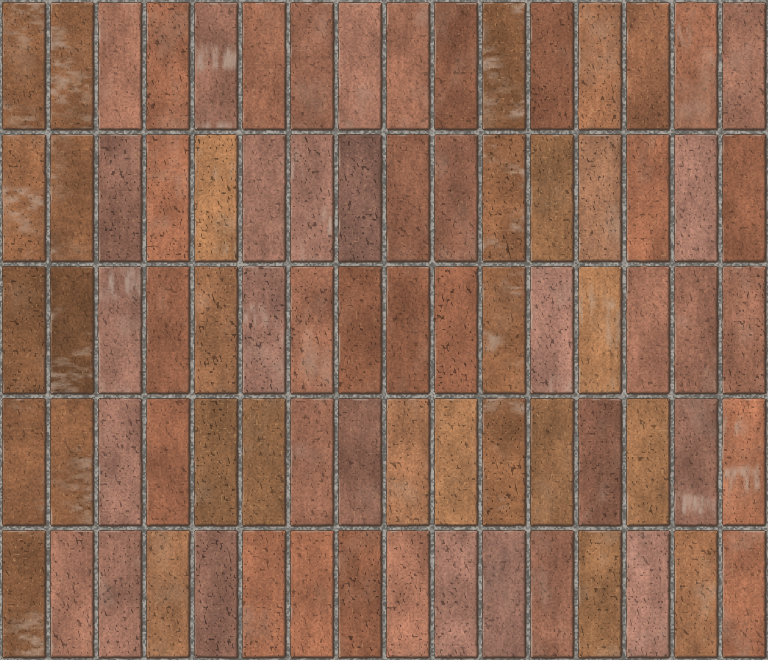
Give the GLSL for this texture, as a Shadertoy shader.

```glsl
// Wall of upright stack-bonded clay bricks with speckled grey grout and pale wear.
#define GRID vec2(16.0, 5.0)
#define CELL_HEIGHT 2.75
#define JOINT_HALF 0.056
#define CORNER 0.04
#define CLAY_RED vec3(0.605, 0.395, 0.295)
#define CLAY_PINK vec3(0.59, 0.43, 0.37)
#define CLAY_OCHRE vec3(0.62, 0.44, 0.305)
#define CLAY_BROWN vec3(0.51, 0.35, 0.24)
#define SHADOW vec3(0.28, 0.22, 0.185)
#define GROUT_LIGHT vec3(0.67, 0.65, 0.62)
#define WEAR vec3(0.75, 0.67, 0.61)

float hash(vec2 p) {
    vec3 q = fract(vec3(p.xyx) * 0.1031);
    q += dot(q, q.yzx + 33.33);
    return fract((q.x + q.y) * q.z);
}

float noise(vec2 p) {
    vec2 i = floor(p), f = fract(p);
    f = f * f * (3.0 - 2.0 * f);
    return mix(mix(hash(i), hash(i + vec2(1, 0)), f.x),
               mix(hash(i + vec2(0, 1)), hash(i + vec2(1, 1)), f.x), f.y);
}

float fbm(vec2 p) {
    float sum = 0.0, amp = 0.5;
    for (int i = 0; i < 4; i++) {
        sum += amp * noise(p);
        p = p * 2.03 + 17.3;
        amp *= 0.5;
    }
    return sum / 0.9375;
}

// Signed distance to the rounded brick outline, in cell widths
float brickDistance(vec2 q) {
    vec2 e = abs(q) - vec2(0.5, 0.5 * CELL_HEIGHT) + JOINT_HALF + CORNER;
    return length(max(e, 0.0)) + min(max(e.x, e.y), 0.0) - CORNER;
}

vec3 clay(vec2 id, vec2 q, bool weathered) {
    vec2 s = q + id * vec2(13.7, 29.3) + 40.0;
    float tint = hash(id + 3.0), kind = hash(id + 71.0);

    // Firing colour of each brick
    vec3 c = mix(CLAY_RED, CLAY_PINK, smoothstep(0.3, 0.95, tint));
    c = mix(c, CLAY_OCHRE, smoothstep(0.66, 0.85, kind));
    if (weathered) c = mix(CLAY_BROWN, CLAY_RED, 0.2 * tint);
    c *= mix(0.86, 1.12, hash(id + 19.0));

    // Broad blotches, drag marks and grain
    vec2 drag = weathered ? vec2(4.0, 14.0) : vec2(14.0, 2.5);
    c *= 1.0 + 0.22 * (noise(s * vec2(1.8, 1.3) + 11.0) - 0.5);
    c *= 1.0 + 0.22 * (fbm(s * vec2(4.0, 2.6)) - 0.5);
    c *= 1.0 + 0.16 * (fbm(s * drag) - 0.5);
    c *= 1.0 + 0.20 * (noise(s * 31.0) - 0.5);

    // Small dark pits and pale grits
    vec2 slanted = vec2(s.x + 0.25 * s.y, s.y);
    float pits = smoothstep(0.74, 0.96, noise(slanted * vec2(25.0, 18.0)));
    float grit = smoothstep(0.82, 0.97, noise(s * 23.0 + 90.0));
    c *= 1.0 - pits * mix(0.2, 0.42, hash(id + 53.0));
    c = mix(c, vec3(0.78, 0.62, 0.44), grit * mix(0.15, 0.45, kind));

    // Pale smears: level on weathered bricks, upright on a few others
    float area = smoothstep(0.52, 0.85, noise(s * vec2(1.2, 1.9) + 7.0));
    float streak = smoothstep(0.35, 0.8, fbm(s * (weathered ? vec2(4.0, 9.0) : vec2(9.0, 2.5)) + 5.0));
    float amount = weathered ? 0.6 : 0.65 * step(0.85, hash(id + 97.0));
    c = mix(c, WEAR, area * streak * amount);

    // Dusty bloom that differs from brick to brick
    float bloom = smoothstep(0.5, 0.9, fbm(s * vec2(2.0, 1.5) + 61.0));
    return mix(c, WEAR, 0.35 * bloom * hash(id + 37.0));
}

void mainImage(out vec4 fragColor, in vec2 fragCoord) {
    vec2 p = fragCoord / iResolution.xy * GRID;
    vec2 id = floor(p);
    vec2 q = (fract(p) - 0.5) * vec2(1.0, CELL_HEIGHT);
    vec2 wall = p * vec2(1.0, CELL_HEIGHT);
    float pixel = GRID.x / iResolution.x;
    bool weathered = (id.x < 2.0 || id.x == 10.0) && (id.y > 0.0 || id.x == 0.0);

    // Slightly uneven outline; light falls from the upper left
    float wobble = 0.03 * (fbm(wall * 5.0) - 0.5);
    float d = brickDistance(q) + wobble;
    float lit = clamp((brickDistance(q + vec2(-0.02, 0.02)) + wobble - d) / 0.02, -1.0, 1.0);

    // Speckled grout, deeply shaded below and right of each brick
    float speckle = 0.6 * noise(wall * 30.0) + 0.4 * noise(wall * 13.0 + 8.0);
    vec3 grout = mix(GROUT_LIGHT * 0.6, GROUT_LIGHT, smoothstep(0.2, 0.85, speckle));
    float shade = mix(0.052, 0.022, smoothstep(-0.5, 0.5, lit));
    grout = mix(SHADOW, grout, smoothstep(0.0, shade, d));

    // Brick face with worn bright arris and dark lower-right edge
    float rim = smoothstep(-0.05, -0.005, d);
    float chips = smoothstep(0.5, 0.8, noise(wall * vec2(5.0, 3.0) + 31.0));
    vec3 brick = clay(id, q, weathered);
    brick = mix(brick, SHADOW, rim * 0.7 * max(-lit, 0.0));
    brick = mix(brick, WEAR, rim * max(lit, 0.0) * (0.05 + 0.6 * chips));

    float cover = smoothstep(0.5 * pixel, -0.5 * pixel, d);
    fragColor = vec4(mix(grout, brick, cover), 1.0);
}
```
